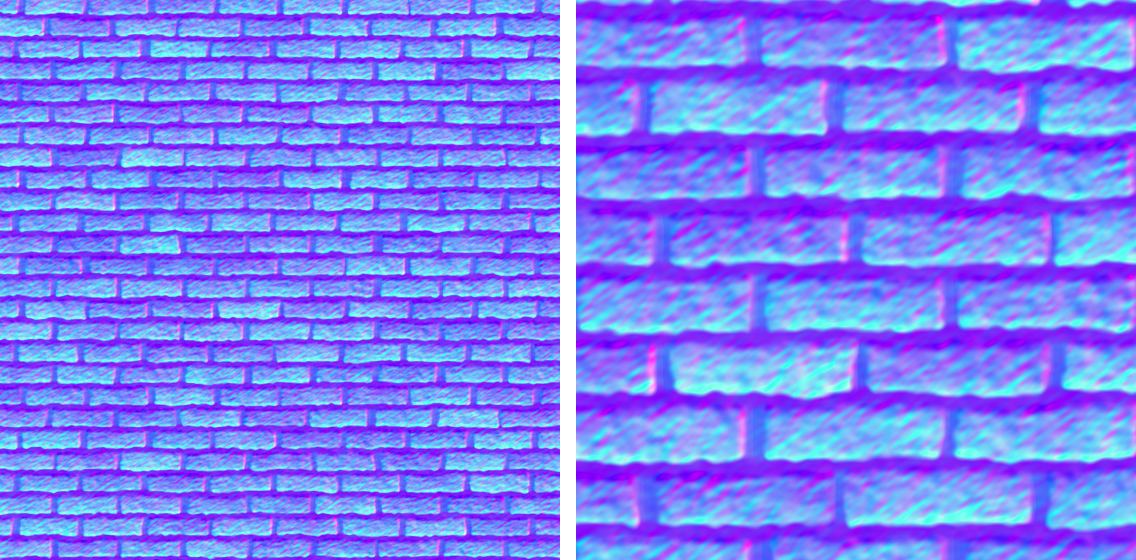
Left: the whole. Right: its middle third, enlarged.
Write a Shadertoy shader that draws this texture map.

```glsl
const vec2 BRICKS = vec2(8.68, 25.77);          // bricks across, courses up
const vec2 GRID_ORIGIN = vec2(0.0351, 0.002);
const vec2 BRICK_HALF = vec2(0.0522, 0.0159);
const float CORNER_RADIUS = 0.004;
const float EDGE_SOFTNESS = 0.0022;
const float BEVEL = 0.0075;
const float END_BEVEL = 0.0055;
const float COURSE_JITTER = 0.13;
const float WOBBLE = 0.005;
const float CHIPPING = 0.0035;
const float GRAIN_ANGLE = 0.6;
const vec2 GRAIN_FREQ = vec2(95.0, 210.0);
const float GRAIN_STRENGTH = 0.5;
const float TILT = 0.26;
const vec3 FACE_COLOR = vec3(0.475, 0.60, 0.98);
const vec3 BED_JOINT_COLOR = vec3(0.49, 0.14, 0.97);
const vec3 END_JOINT_COLOR = vec3(0.41, 0.40, 0.98);

float hash(vec2 p) {
    vec3 q = fract(p.xyx * 0.1031);
    q += dot(q, q.yzx + 33.33);
    return fract((q.x + q.y) * q.z);
}

float noise(vec2 p) {
    vec2 i = floor(p), f = fract(p);
    f = f * f * (3.0 - 2.0 * f);
    return mix(mix(hash(i), hash(i + vec2(1, 0)), f.x),
               mix(hash(i + vec2(0, 1)), hash(i + vec2(1, 1)), f.x), f.y);
}

// Diagonal tooling marks on the clay
float grainHeight(vec2 p) {
    float c = cos(GRAIN_ANGLE), s = sin(GRAIN_ANGLE);
    vec2 q = vec2(c * p.x + s * p.y, c * p.y - s * p.x) * GRAIN_FREQ;
    return noise(q) + 0.45 * noise(q * 1.9 + 17.0);
}

vec2 grainSlope(vec2 p) {
    vec2 e = vec2(0.0015, 0.0);
    return vec2(grainHeight(p - e.xy) - grainHeight(p + e.xy),
                grainHeight(p - e.yx) - grainHeight(p + e.yx));
}

float roundedBox(vec2 p, vec2 halfSize, float radius) {
    vec2 q = abs(p) - halfSize + radius;
    return length(max(q, 0.0)) + min(max(q.x, q.y), 0.0) - radius;
}

void mainImage(out vec4 fragColor, in vec2 fragCoord) {
    vec2 uv = fragCoord / iResolution.xy;
    float soft = max(EDGE_SOFTNESS, 1.0 / iResolution.y);

    // Uneven running bond
    vec2 p = uv + WOBBLE * (vec2(noise(uv * 38.0), noise(uv * 32.0 + 71.0)) - 0.5);
    vec2 grid = (p - GRID_ORIGIN) * BRICKS;
    float course = floor(grid.y);
    grid.x += 0.5 * mod(course + 1.0, 2.0);
    grid.x += COURSE_JITTER * (hash(vec2(course + 40.0, 9.0)) - 0.5);
    vec2 id = floor(grid) + 50.0;
    vec2 local = (fract(grid) - 0.5) / BRICKS;

    // Size and position of each brick
    float r1 = hash(id), r2 = hash(id + 113.0), r3 = hash(id + 231.0);
    local.x += 0.004 * (r2 - 0.5);
    vec2 halfSize = BRICK_HALF + vec2(0.003, 0.0012) * (vec2(r3, r1) - 0.5);
    float dist = roundedBox(local, halfSize, CORNER_RADIUS);
    dist += CHIPPING * (noise(uv * 125.0) - 0.5);
    float face = 1.0 - smoothstep(-soft, soft, dist);

    // Slopes of the worn bevels: x drives red, y drives green
    float wear = 0.65 + 0.6 * noise(uv * 45.0 + 29.0);
    float top = smoothstep(halfSize.y - BEVEL, halfSize.y, local.y);
    float bottom = smoothstep(halfSize.y - BEVEL, halfSize.y - 0.001, -local.y);
    float right = smoothstep(halfSize.x - END_BEVEL, halfSize.x, local.x);
    float left = smoothstep(halfSize.x - END_BEVEL, halfSize.x, -local.x);
    vec2 slope = vec2(0.36 * right * (0.5 + r2) - 0.20 * left,
                      0.25 * bottom - 0.42 * top - 0.08 * right) * wear;

    // Pillowed face, tilted bricks, patches and grain
    vec2 grain = grainSlope(uv);
    slope.y -= 0.14 * local.y / halfSize.y;
    slope += vec2(0.07, TILT) * (vec2(r3, r1) - 0.5);
    slope += vec2(0.08, 0.20) * (vec2(noise(uv * 60.0 + 5.0), noise(uv * 34.0)) - 0.5);
    slope += GRAIN_STRENGTH * grain;
    vec3 brick = FACE_COLOR + vec3(slope, -0.10 * max(slope.y - 0.1, 0.0));

    // Bed joints face down, end joints lie between the brick ends
    float endJoint = 1.0 - smoothstep(halfSize.y - 0.005, halfSize.y + 0.001, abs(local.y));
    vec3 joint = mix(BED_JOINT_COLOR, END_JOINT_COLOR, endJoint);
    joint.r += 0.26 * endJoint * wear * (smoothstep(0.004, 0.0, local.x - halfSize.x)
                                        * step(0.0, local.x) - 0.4 * step(local.x, 0.0));
    joint.rg += 0.18 * grain + vec2(0.0, 0.12) * (noise(uv * 50.0 + 83.0) - 0.5);

    fragColor = vec4(clamp(mix(joint, brick, face), 0.0, 1.0), 1.0);
}
```
